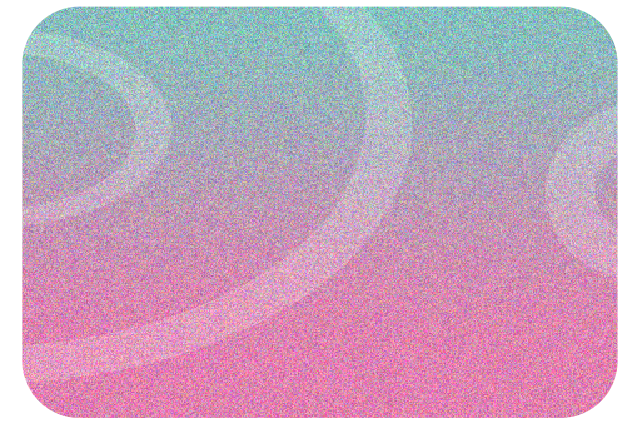
A Shadertoy shader for this background:

```glsl
// Three independent random values for a grid cell
vec3 hash3(vec2 cell) {
    vec3 h = fract(cell.xyx * vec3(0.1031, 0.1030, 0.0973));
    h += dot(h, h.yxz + 33.33);
    return fract((h.xxy + h.yxx) * h.zyx);
}

// Antialiased coverage for a signed distance
float cover(float d) {
    return clamp(0.5 - d * iResolution.y, 0.0, 1.0);
}

float roundedBox(vec2 p, vec2 halfSize, float radius) {
    vec2 q = abs(p) - halfSize + radius;
    return length(max(q, 0.0)) + min(max(q.x, q.y), 0.0) - radius;
}

// Approximate distance to an ellipse
float ellipse(vec2 p, vec2 radii) {
    float k = length(p / radii);
    return k * (k - 1.0) / max(length(p / (radii * radii)), 0.001);
}

// Area between an outer and an inner ellipse
float ring(vec2 p, vec2 outerC, vec2 outerR, vec2 innerC, vec2 innerR) {
    return cover(max(ellipse(p - outerC, outerR), -ellipse(p - innerC, innerR)));
}

void mainImage(out vec4 fragColor, in vec2 fragCoord) {
    vec2 p = fragCoord / iResolution.y;
    float aspect = iResolution.x / iResolution.y;

    // Teal to pink vertical gradient
    vec3 teal = vec3(0.50, 0.77, 0.75);
    vec3 pink = vec3(0.88, 0.51, 0.69);
    vec3 color = mix(pink, teal, smoothstep(0.1, 1.14, p.y));

    // Pale translucent rings
    float rings = ring(p, vec2(-0.039, 0.708), vec2(1.002, 0.604),
                          vec2(-0.039, 0.727), vec2(0.893, 0.536));
    rings = max(rings, ring(p, vec2(0.0, 0.702), vec2(0.400, 0.230),
                               vec2(0.0, 0.696), vec2(0.316, 0.181)));
    vec2 rightCenter = vec2(aspect + 0.014, 0.551);
    rings = max(rings, ring(p, rightCenter, vec2(0.236, 0.209),
                               rightCenter, vec2(0.119, 0.103)));
    color = mix(color, vec3(1.0), 0.18 * rings);

    // Coloured film grain
    vec2 cell = floor(p * 342.0);
    vec3 grain = hash3(cell) + hash3(cell + 517.0) - 1.0;
    color += 0.21 * grain;

    // Rounded card on white
    vec2 cardCenter = vec2(0.5 * aspect, 0.504);
    float card = cover(roundedBox(p - cardCenter, vec2(0.465 * aspect, 0.4805), 0.133));
    fragColor = vec4(mix(vec3(1.0), clamp(color, 0.0, 1.0), card), 1.0);
}
```
